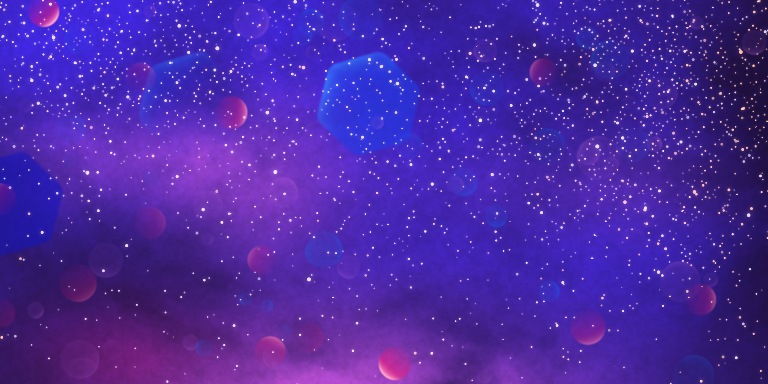
A Shadertoy shader for this background:

```glsl
#define INDIGO vec3(0.16, 0.08, 0.33)
#define BLUE vec3(0.25, 0.15, 0.87)
#define VIOLET vec3(0.74, 0.31, 0.84)
#define MAGENTA vec3(0.95, 0.08, 0.44)
#define AZURE vec3(0.06, 0.42, 1.0)
#define PINK_DISCS 14
#define FAINT_DISCS 60
#define DISC_BLUR 0.004
#define STAR_RADIUS 0.0021
#define STAR_CELLS 72.0
#define MIST_CONTRAST 1.0
#define GRAIN 0.07

vec3 hash3(vec2 p) {
    vec3 q = fract(vec3(p.xyx) * vec3(0.1031, 0.1030, 0.0973));
    q += dot(q, q.yxz + 33.33);
    return fract((q.xxy + q.yzz) * q.zyx);
}

float noise(vec2 p) {
    vec2 i = floor(p), f = fract(p);
    f = f * f * (3.0 - 2.0 * f);
    float low = mix(hash3(i).x, hash3(i + vec2(1, 0)).x, f.x);
    float high = mix(hash3(i + vec2(0, 1)).x, hash3(i + vec2(1, 1)).x, f.x);
    return mix(low, high, f.y);
}

float fbm(vec2 p) {
    float sum = 0.0, amp = 0.5;
    for (int i = 0; i < 6; i++) {
        sum += amp * noise(p);
        p = mat2(1.6, 1.2, -1.2, 1.6) * p + 7.3;
        amp *= 0.5;
    }
    return sum;
}

float glow(vec2 p, vec2 centre, vec2 size) {
    vec2 d = (p - centre) / size;
    return exp(-dot(d, d));
}

vec3 screen(vec3 base, vec3 light) {
    return base + light * (1.0 - min(base, 1.0));
}

// Blue field, dark borders and drifting violet haze
vec3 nebula(vec2 p) {
    float warp = fbm(p * 2.5 + 4.0);
    float mist = fbm(p * vec2(3.2, 4.4) + warp);
    float light = 0.15 + 0.75 * glow(p, vec2(0.15, 1.0), vec2(0.55, 0.42))
        + 0.66 * glow(p, vec2(1.08, 0.68), vec2(0.58, 0.5))
        + 0.36 * glow(p, vec2(1.55, 0.2), vec2(0.4, 0.35))
        - 0.15 * glow(p, vec2(0.0, 0.2), vec2(0.5, 0.25))
        + MIST_CONTRAST * (mist - 0.49);
    vec3 col = mix(INDIGO, BLUE, clamp(light, 0.0, 1.0));
    float haze = 1.15 * glow(p, vec2(0.97, -0.08), vec2(0.52, 0.24))
        + 0.55 * glow(p, vec2(0.68, 0.53), vec2(0.24, 0.2))
        + 0.3 * glow(p, vec2(0.3, 0.6), vec2(0.32, 0.13))
        + 0.24 * glow(p, vec2(1.45, 0.52), vec2(0.4, 0.13));
    col = mix(col, VIOLET, clamp(haze * (2.2 * mist - 0.2), 0.0, 0.92));
    float blush = glow(p, vec2(0.33, 0.06), vec2(0.27, 0.15));
    col = mix(col, MAGENTA * 0.75, 0.5 * blush * mist);
    col *= 1.0 - 0.3 * glow(p, vec2(2.05, 0.65), vec2(0.25, 0.6));
    float mottle = noise(p * 70.0) + noise(p * 150.0) - 1.0;
    return col * (1.0 + GRAIN * mottle);
}

float hexagon(vec2 p, float r) {
    vec2 k = vec2(-0.866, 0.5);
    p = abs(p);
    p -= 2.0 * min(dot(k, p), 0.0) * k;
    return length(p - vec2(clamp(p.x, -0.577 * r, 0.577 * r), r)) * sign(p.y - r);
}

// Large blue hexagons, lit unevenly along the upper left rim
vec3 addHexagons(vec3 col, vec2 p) {
    for (int i = 0; i < 3; i++) {
        float n = float(i);
        vec2 q = p - vec2(0.03 + 0.465 * n, 0.47 + 0.26 * min(n, 1.0));
        q = mat2(0.96, -0.28, 0.28, 0.96) * q;
        float d = hexagon(q, 0.09) - 0.033;
        float facing = smoothstep(-0.02, 0.12, dot(q, vec2(-0.5, 0.86)));
        float uneven = fbm(q * 14.0 + 9.0 * n);
        float mask = smoothstep(0.006, -0.006, d);
        float rim = exp(-abs(d) * 45.0) * facing * (0.4 + uneven);
        vec3 tint = mix(vec3(0.07, 0.08, 0.75), vec3(0.12, 0.24, 0.93), 0.5 * n);
        float fade = n == 1.0 ? 0.05 + 0.3 * facing : 0.4 + 0.3 * uneven;
        col = mix(col, tint, mask * fade);
        col = screen(col, AZURE * rim * mask * 0.42 * n);
    }
    return col;
}

// Out-of-focus discs: faint tinted ones and hot pink ones
vec3 addDiscs(vec3 col, vec2 p) {
    for (int i = 0; i < FAINT_DISCS + PINK_DISCS; i++) {
        bool pink = i >= FAINT_DISCS;
        vec3 h = hash3(vec2(float(i) * 3.7, 19.0));
        vec3 g = hash3(vec2(float(i) * 5.3, 71.0));
        vec2 q = p - h.xy * vec2(2.0, 1.0);
        float r = pink ? mix(0.036, 0.05, h.z) : mix(0.016, 0.06, h.z * h.z);
        float d = length(q) - r;
        float mask = smoothstep(DISC_BLUR, -DISC_BLUR, d);
        float rim = exp(-abs(d) * 220.0);
        float angle = 6.283 * g.y;
        float side = dot(q, vec2(cos(angle), sin(angle))) / r;
        float crescent = smoothstep(0.1, 1.0, side);
        if (pink) {
            float power = g.x * g.x;
            col = mix(col, MAGENTA, mask * mix(0.15, 0.75, power) * (0.55 + 0.45 * side));
            float hot = crescent * crescent * (0.5 + 0.8 * rim);
            col = screen(col, vec3(1.0, 0.6, 0.6) * min(mask * hot * power * 1.2, 1.0));
        } else {
            vec3 tint = mix(AZURE, vec3(0.7, 0.36, 0.85), step(0.4, g.z));
            float body = 0.5 + 0.6 * crescent + 1.3 * rim * (0.3 + crescent);
            col = mix(col, tint, mask * (0.04 + 0.16 * g.x) * body);
        }
    }
    return col;
}

// Scattered sparks, densest at the top right and warmer there
vec3 addStars(vec3 col, vec2 p) {
    float density = 0.05 + 0.55 * glow(p, vec2(1.75, 0.8), vec2(0.42, 0.4))
        + 0.4 * glow(p, vec2(0.3, 0.85), vec2(0.5, 0.22))
        + 0.15 * glow(p, vec2(1.0, 0.6), vec2(0.5, 0.35));
    float edge = 0.5 / iResolution.y;
    for (int layer = 0; layer < 3; layer++) {
        float n = float(layer);
        float cells = STAR_CELLS / exp2(n);
        vec2 grid = mat2(0.8, 0.6, -0.6, 0.8) * p * cells + 11.0 * n;
        vec2 id = floor(grid);
        vec3 h = hash3(id + 37.0 * n + 205.0);
        vec3 g = hash3(id + 53.0 * n + 391.0);
        float d = length(fract(grid) - mix(vec2(0.25), vec2(0.75), h.xy)) / cells;
        float r = STAR_RADIUS * (1.0 + 0.5 * n) * mix(0.8, 1.25, g.x);
        float on = step(h.z, density * (0.85 - 0.28 * n));
        float spark = smoothstep(r + edge, r - edge, d) + 0.08 * exp(-d * d / (r * r * 6.0));
        float warm = step(g.y, 0.15 + 0.5 * smoothstep(1.2, 2.0, p.x));
        vec3 tint = mix(vec3(0.92, 0.82, 1.0), vec3(1.0, 0.72, 0.52), warm);
        float power = mix(0.25 + 0.25 * n, 1.0, g.z);
        col = screen(col, tint * min(spark * on * power * 1.15, 1.0));
    }
    return col;
}

void mainImage(out vec4 fragColor, in vec2 fragCoord) {
    vec2 p = fragCoord / iResolution.y;
    vec3 col = addHexagons(nebula(p), p);
    col = addStars(addDiscs(col, p), p);
    fragColor = vec4(clamp(col, 0.0, 1.0), 1.0);
}
```
